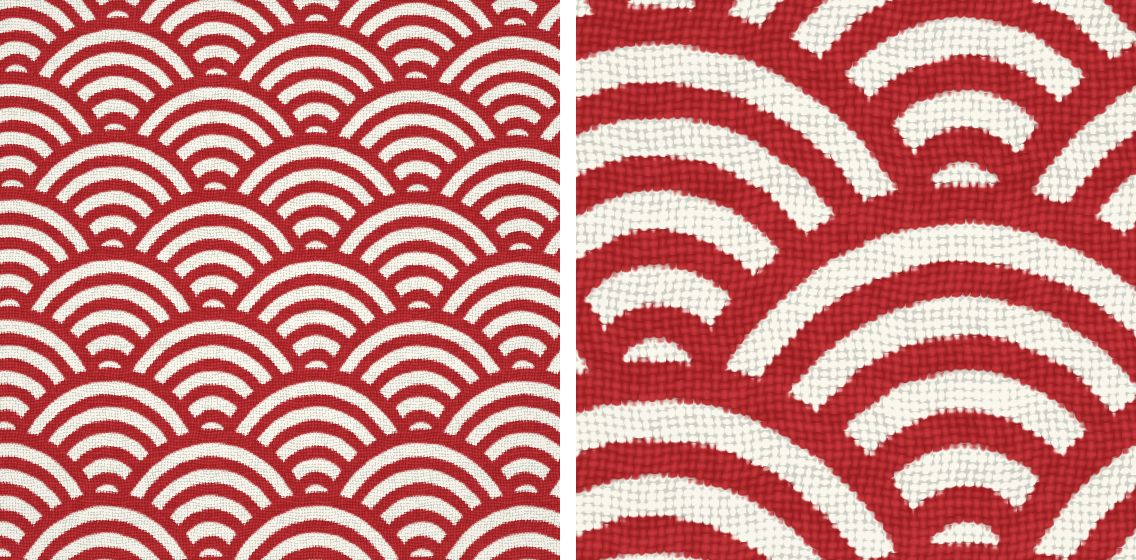
Left, the full canvas; right, a detail of the centre.
A WebGL 2 fragment shader for this pattern:

```glsl
#version 300 es
precision highp float;
// Red and cream wave-scale cloth: staggered rows of overlapping fans, each with
// concentric arcs and a red rim, painted from the upper row down to the lower.
// A slight perspective enlarges the lower rows; a plain weave roughens it all.
uniform vec2 u_resolution;
out vec4 fragColor;

float hash(vec2 p) {
  p = fract(p * vec2(0.1031, 0.1137));
  p += dot(p, p.yx + 33.33);
  return fract((p.x + p.y) * p.x * 7.13 + p.y * 5.7);
}

// Canvas position to fan units: one unit is a full repeat across or down.
vec2 toFanSpace(vec2 uv) {
  float across = uv.x - 0.565;
  float down = 1.0 - uv.y;
  down -= 0.02 * across * max(0.0, 1.0 - 1.5 * down);
  float repeatWidth = 0.354 + 0.0232 * down;
  float rows = 5.12 * down - 0.40 * down * down - 0.2986;
  return vec2(across / repeatWidth, -rows);
}

// Brightness of the woven threads: 0 in the gaps, 1 on the crowns.
float weave(vec2 uv) {
  vec2 thread = uv * 186.0;
  thread += 0.35 * sin(uv.yx * vec2(43.0, 37.0)) + 0.2 * sin(uv.yx * 117.0 + 2.0);
  vec2 cell = floor(thread);
  vec2 ridge = 0.5 - 0.5 * cos(6.2832 * thread);
  float overUnder = mod(cell.x + cell.y, 2.0);
  float crown = mix(ridge.x, ridge.y, 0.35 + 0.3 * overUnder);
  float slub = hash(cell) - 0.5 + 0.5 * (hash(vec2(cell.y, 7.0)) - 0.5);
  return clamp(crown + 0.35 * slub, 0.0, 1.0);
}

// Cream coverage of the arcs at normalised radius t; 1 is the outermost arc.
float arcs(float t, float soft) {
  float fromMiddle = abs(fract((1.0 - t) / 0.208 + 0.235) - 0.5) * 0.208;
  float band = 1.0 - smoothstep(-soft, soft, fromMiddle - 0.054);
  return band * step(t, 1.05);
}

float fans(vec2 p, float rough, float soft) {
  float cream = 0.0;
  for (int k = 2; k >= 0; k--) {
    float row = floor(2.0 * p.y) - 2.0 + float(k);
    float x = fract(p.x - 0.5 * mod(row, 2.0) + 0.5) - 0.5;
    float t = length(vec2(x / 0.482, p.y - 0.5 * row)) + rough;
    float inside = 1.0 - smoothstep(-soft, soft, t - 1.11);
    cream = mix(cream, arcs(t, soft), inside);
  }
  return cream;
}

void main() {
  vec2 uv = gl_FragCoord.xy / u_resolution;
  float pixel = 1.0 / min(u_resolution.x, u_resolution.y);
  float threads = weave(uv);

  // Printed edges waver a little with the threads.
  float rough = 0.014 * (threads - 0.5) + 0.003 * sin(uv.x * 91.0 + 3.0 * sin(uv.y * 73.0));
  float cream = fans(toFanSpace(uv), rough, 5.5 * (0.7 * pixel + 0.0009));

  vec3 redCloth = mix(vec3(0.58, 0.11, 0.12), vec3(0.76, 0.21, 0.23), threads);
  vec3 creamCloth = mix(vec3(0.80, 0.80, 0.76), vec3(0.97, 0.96, 0.92), smoothstep(0.02, 0.55, threads));
  vec3 color = mix(redCloth, creamCloth, cream);

  // Soft light, dimmer toward the corners.
  color *= 1.01 - 0.07 * dot(uv - 0.5, uv - 0.5);
  fragColor = vec4(color, 1.0);
}
```
